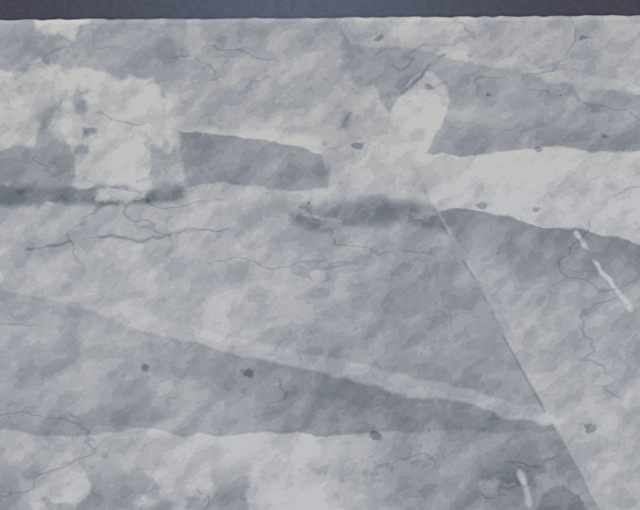
This texture is drawn by a Shadertoy shader. Its source:

```glsl
// Weathered grey stone slabs with pale veins, dark smears and a dark strip along the top.
const vec3 STONE_DARK = vec3(0.470, 0.492, 0.528);
const vec3 STONE_LIGHT = vec3(0.722, 0.730, 0.745);
const vec3 CREAM_TINT = vec3(0.010, 0.004, -0.012);
const vec3 STRIP_DARK = vec3(0.265, 0.268, 0.310);
const vec3 STRIP_BLUE = vec3(0.345, 0.375, 0.445);
const vec2 SEAM_TOP = vec2(0.694, 0.902), SEAM_END = vec2(1.176, 0.003);
const vec2 VEIN_START = vec2(-0.02, 0.458), VEIN_END = vec2(1.08, 0.180);
const float EDGE_WARP = 0.034;
const float BLOTCH = 0.50;
const float BRUSH = 0.34;
const float FLAKE = 0.13;
const float GRAIN = 0.10;
const float CONTRAST = 1.12;
const float SOFT = 0.003;

float hash(vec2 p) { return fract(sin(dot(p, vec2(127.1, 311.7))) * 43758.5453); }

float noise(vec2 p) {
    vec2 i = floor(p), f = fract(p);
    f = f * f * (3.0 - 2.0 * f);
    return mix(mix(hash(i), hash(i + vec2(1, 0)), f.x),
               mix(hash(i + vec2(0, 1)), hash(i + vec2(1, 1)), f.x), f.y);
}

float fbm(vec2 p) {
    float sum = 0.0, amp = 0.52;
    for (int i = 0; i < 5; i++) {
        sum += amp * noise(p);
        p = mat2(1.6, 1.2, -1.2, 1.6) * p + 7.3;
        amp *= 0.5;
    }
    return sum;
}

// 1 on the left of the directed line a-b
float side(vec2 p, vec2 a, vec2 b, float soft) {
    vec2 d = normalize(b - a), r = p - a;
    return smoothstep(-soft, soft, d.x * r.y - d.y * r.x);
}

float stroke(vec2 p, vec2 a, vec2 b, float width, float soft) {
    vec2 d = b - a, r = p - a;
    float dist = length(r - d * clamp(dot(r, d) / dot(d, d), 0.0, 1.0));
    return 1.0 - smoothstep(width - soft, width + soft, dist);
}

float span(float x, float lo, float hi, float soft) {
    return smoothstep(lo - soft, lo + soft, x) * (1.0 - smoothstep(hi - soft, hi + soft, x));
}

float leftSlabs(vec2 q, float mottle, float ragged) {
    // middle slab, wedge under the vein and bottom shelf
    float t = mix(0.76, 0.46, smoothstep(0.1, 0.85, q.x - 0.6 * (q.y - 0.4)));
    vec2 bowed = q + vec2(0.0, 0.012 * sin(2.9 * q.x));
    float wedge = 1.0 - side(bowed, VEIN_START, VEIN_END, SOFT);
    t = mix(t, mix(0.52, 0.20, smoothstep(0.15, 0.8, q.x)), wedge);
    float shelf = mix(0.84, 0.42, smoothstep(0.6, 0.82, q.x));
    shelf -= 0.4 * mottle * (1.0 - smoothstep(0.03, 0.12, q.y));
    t = mix(shelf, t, smoothstep(0.150, 0.156, q.y));
    t = mix(t, 0.80, 0.85 * stroke(bowed, VEIN_START, VEIN_END, 0.016, 0.005));
    // upper slabs with a dark block under a pale streak
    float upper = mix(0.88 - 0.42 * mottle, 0.64, smoothstep(0.33, 0.38, q.x));
    upper = mix(upper, 0.74 - 0.3 * mottle, smoothstep(0.66, 0.68, q.x));
    t = mix(t, upper, smoothstep(0.605, 0.62, q.y));
    float across = span(q.x, 0.36, 0.635, 0.005);
    float blockTop = side(q, vec2(0.36, 0.745), vec2(0.64, 0.700), SOFT);
    float streakTop = side(q, vec2(0.36, 0.753), vec2(0.64, 0.730), 0.008);
    t = mix(t, 0.84, across * blockTop * (1.0 - streakTop));
    t = mix(t, 0.26, across * (1.0 - blockTop) * smoothstep(0.629, 0.635, q.y));
    // broken smears along the joint
    t = mix(t, 0.78, 0.8 * stroke(q, vec2(0.38, 0.612), vec2(0.70, 0.622), 0.012, 0.008));
    t = mix(t, 0.10, ragged * stroke(q, vec2(-0.02, 0.61), vec2(0.34, 0.622), 0.020, 0.010));
    t = mix(t, 0.08, ragged * stroke(q, vec2(0.58, 0.572), vec2(0.90, 0.584), 0.022, 0.012));
    t = mix(t, 0.25, ragged * stroke(q, vec2(0.05, 0.515), vec2(0.45, 0.552), 0.002, 0.003));
    return mix(t, 0.25, ragged * stroke(q, vec2(0.63, 0.66), vec2(0.69, 0.78), 0.004, 0.004));
}

float rightSlabs(vec2 q) {
    vec2 bandStart = vec2(0.858, 0.600), bandEnd = vec2(1.255, 0.525), drop = vec2(0, 0.07);
    float t = mix(0.80, 0.62, smoothstep(0.20, 0.36, q.y));
    float above = side(q, bandStart, bandEnd, SOFT);
    t = mix(t, 0.16, side(q, bandStart - drop, bandEnd - drop, 0.07));
    t = mix(t, 0.86, above);
    float slope = side(q, vec2(0.87, 0.885), vec2(1.255, 0.810), SOFT);
    float upper = mix(mix(0.28, 0.50, smoothstep(0.71, 0.78, q.y)), 0.70, slope);
    t = mix(t, upper, smoothstep(0.702, 0.708, q.y));
    t = mix(t, 0.84, stroke(q, vec2(0.80, 0.74), vec2(0.835, 0.81), 0.045, SOFT));
    return mix(t, 0.84, 0.8 * stroke(q, vec2(0.89, 0.893), vec2(1.26, 0.825), 0.009, 0.005));
}

// sparse dark chips, one at most per grid cell
float chips(vec2 p) {
    vec2 cell = floor(p * 9.0);
    vec2 r = fract(p * 9.0) - 0.3 - 0.4 * vec2(hash(cell + 3.1), hash(cell + 8.7));
    float size = mix(0.05, 0.14, hash(cell + 5.3));
    float shape = length(r * vec2(0.8, 1.3)) + 0.22 * (fbm(p * 60.0) - 0.5);
    return step(0.83, hash(cell)) * (1.0 - smoothstep(size * 0.4, size, shape));
}

void mainImage(out vec4 fragColor, in vec2 fragCoord) {
    vec2 p = fragCoord / iResolution.y;
    vec2 q = p + EDGE_WARP * (vec2(fbm(p * 14.0), fbm(p * 14.0 + 31.0)) - 0.5);
    float mottle = smoothstep(0.50, 0.57, fbm(p * 9.0 + 2.0));
    float ragged = smoothstep(0.36, 0.56, fbm(p * vec2(18.0, 34.0) + 5.0));
    // slabs on either side of the slanted, broken seam
    vec2 s = mix(p, q, 0.3);
    float t = mix(leftSlabs(q, mottle, ragged), rightSlabs(q), side(s, SEAM_TOP, SEAM_END, SOFT));
    t = mix(t, 0.88, 0.5 * ragged * stroke(s, SEAM_TOP, SEAM_END, 0.002, 0.003));
    t -= 0.4 * ragged * stroke(s, vec2(0.87, 0.56), vec2(1.07, 0.19), 0.001, 0.003);
    t = mix(t, 0.15, ragged * stroke(q, vec2(0.87, 0.89), vec2(0.765, 0.79), 0.003, 0.004));
    t = mix(t, 0.95, ragged * stroke(q, vec2(1.13, 0.54), vec2(1.24, 0.40), 0.005, 0.003));
    t = mix(t, 0.95, ragged * stroke(q, vec2(1.025, 0.11), vec2(1.035, 0.01), 0.006, 0.004));
    // blotches, brushed flakes, hairline cracks and grain
    vec2 slant = mat2(0.8, -0.6, 0.6, 0.8) * p;
    float flake = fbm(slant * vec2(20.0, 32.0) + 3.0);
    t += BLOTCH * (fbm(p * vec2(5.0, 7.0) + 13.0) - 0.5) + BRUSH * (fbm(slant * vec2(30.0, 52.0)) - 0.5);
    t += FLAKE * (smoothstep(0.58, 0.61, flake) - smoothstep(0.58, 0.61, 1.0 - flake));
    float crack = 1.0 - smoothstep(0.004, 0.014, abs(fbm(p * vec2(4.0, 7.0) + 41.0) - 0.5));
    t -= 0.22 * crack * smoothstep(0.5, 0.6, fbm(p * 8.0 + 17.0));
    t += GRAIN * (noise(p * 190.0) - 0.5) - 0.55 * chips(p);
    t = 0.58 + CONTRAST * (t - 0.56);
    vec3 color = mix(STONE_DARK, STONE_LIGHT, clamp(t, -0.4, 1.1));
    color += CREAM_TINT * smoothstep(0.5, 0.9, t) * smoothstep(0.55, 0.7, p.y);
    // dark strip with a bluish sheen and a pale rim below
    float rim = p.y - 0.961 - 0.007 * p.x + 0.003 * (noise(p * 60.0) - 0.5);
    color += 0.04 * span(rim, -0.008, -0.002, 0.003);
    vec3 strip = mix(STRIP_DARK, STRIP_BLUE, exp(-pow(abs(p.x - 0.58) / 0.38, 2.0)));
    strip += 0.03 * (noise(p * 150.0) - 0.5) - 0.04 * (1.0 - smoothstep(0.0, 0.008, rim));
    fragColor = vec4(mix(color, strip, smoothstep(-0.002, 0.002, rim)), 1.0);
}
```
